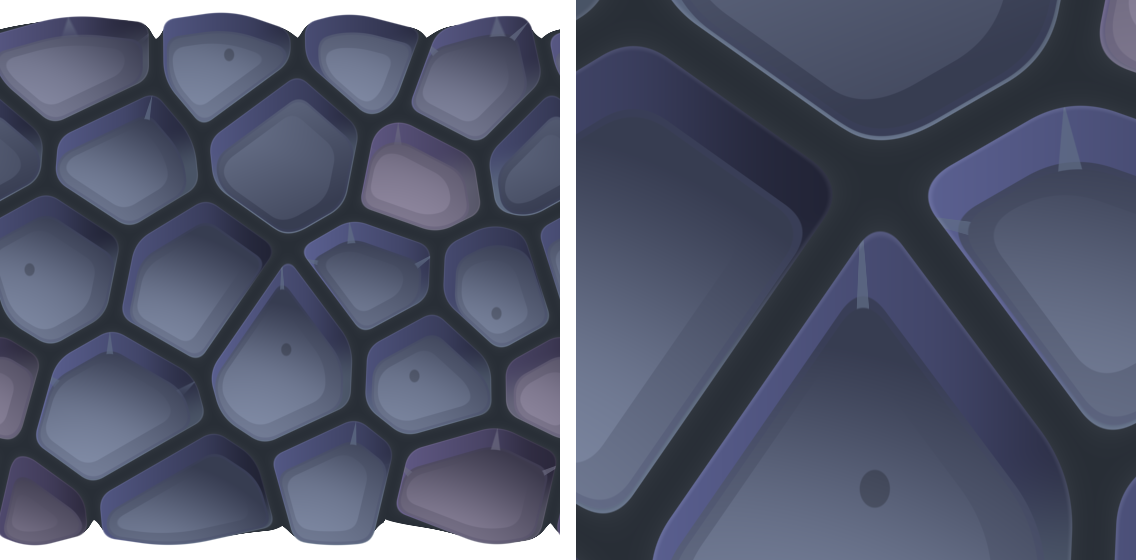
Left: the whole. Right: its middle third, enlarged.
This texture is drawn by a Shadertoy shader. Its source:

```glsl
// Draws a wall of bevelled blue-grey stones set in dark mortar on white.
#define COLUMNS 4.0
#define ROWS 5.0
#define JITTER 0.55
#define SIZE_SPREAD 0.017
#define GAP 0.013
#define ROUNDING 0.022
#define BEVEL 0.036
#define WALL_TOP 0.925
#define WALL_BOTTOM 0.075
#define ROOF_TILT 0.4

const vec3 MORTAR = vec3(0.155, 0.178, 0.21);
const vec3 NAVY = vec3(0.25, 0.265, 0.40);
const vec3 SHADOW = vec3(0.20, 0.22, 0.30);
const vec3 LIGHT = vec3(0.53, 0.575, 0.68);
const vec3 RIM = vec3(0.36, 0.41, 0.50);
const vec3 WARM = vec3(1.10, 0.96, 0.95);

// Hash that wraps sideways, so the wall repeats.
vec3 hash3(vec2 c) {
    c.x = mod(c.x, COLUMNS);
    vec3 q = vec3(dot(c, vec2(127.1, 311.7)), dot(c, vec2(269.5, 183.3)), dot(c, vec2(419.2, 371.9)));
    return fract(sin(q) * 43758.5);
}

float smoothMin(float a, float b, float k) {
    float h = max(k - abs(a - b), 0.0) / k;
    return min(a, b) - 0.25 * h * h * k;
}

// Stone centre in xy, size weight in z.
vec3 stoneSeed(vec2 c) {
    vec3 h = hash3(c);
    vec2 centre = c + 0.5 + vec2(0.5 * mod(c.y, 2.0), 0.0) + JITTER * (h.xy - 0.5);
    return vec3(centre / vec2(COLUMNS, ROWS), SIZE_SPREAD * h.z);
}

bool inWall(vec2 c) { return c.y > -0.5 && c.y < ROWS - 0.5; }

// Inside distances to the outline, front face and inner facet of one stone.
struct Stone { float edge, face, inner, first, second; };

void addSide(inout Stone s, float d, vec2 normal, vec2 up) {
    d -= GAP;
    float facing = dot(normal, up);
    float bevel = BEVEL * mix(0.17, 1.0, smoothstep(-0.2, 0.9, facing));
    float inset = BEVEL * (0.48 + 0.3 * dot(normal, vec2(up.y, -up.x)));
    float v = d - bevel;
    s.edge = smoothMin(s.edge, d, ROUNDING);
    s.face = smoothMin(s.face, v, ROUNDING);
    s.inner = smoothMin(s.inner, v - inset, ROUNDING);
    s.second = min(s.second, max(s.first, v));
    s.first = min(s.first, v);
}

vec3 shadeStone(Stone s, vec2 q, vec3 h, float px) {
    // Dark upper bevel and paler lower rim
    vec3 navy = NAVY * (0.85 + 0.3 * h.x - 0.22 * q.x);
    vec3 col = mix(RIM, navy, smoothstep(-0.65, 0.25, q.y - 0.3 * q.x));
    col *= 1.0 - 0.2 * smoothstep(0.2, 1.2, q.x);

    // Front face, lit from the lower left; a few stones darken downward
    float lit = 0.44 - 0.30 * q.y - 0.12 * q.x - 0.07 * dot(q, q);
    if (h.y < 0.25) lit = 0.32 + 0.20 * q.y - 0.08 * q.x;
    lit = clamp(lit + 0.14 * (h.z - 0.5), 0.05, 1.0);
    vec3 face = mix(SHADOW, LIGHT, lit);
    col = mix(col, mix(face, NAVY, 0.25), smoothstep(-px, px, s.face + 0.004));
    col = mix(col, face, smoothstep(-px, px, s.face));

    // Inner facet, stronger toward the light
    vec3 facet = mix(SHADOW, LIGHT, min(lit + 0.17, 1.0));
    float fade = smoothstep(0.9, -0.5, q.y + 0.4 * q.x);
    col = mix(col, facet, fade * smoothstep(-px, px, s.inner));

    // Pale creases running up from the face corners
    float taper = 0.006 * clamp(1.0 + s.face / BEVEL, 0.0, 1.0);
    float crease = 1.0 - smoothstep(taper - px, taper + px, s.second - s.first);
    crease *= smoothstep(px, -px, s.face) * smoothstep(0.15, 0.6, q.y) * step(0.5, h.x);
    col = mix(col, RIM * 1.05, 0.7 * crease);

    // Occasional chipped hollow
    float chip = length((q - 0.8 * (h.zx - 0.5)) * vec2(1.0, 0.8)) - 0.09;
    col *= 1.0 - 0.22 * step(0.8, h.y) * smoothstep(12.0 * px, -12.0 * px, chip);

    // Thin lit outline and per-stone warmth
    col += 0.06 * (1.0 - smoothstep(0.0, 0.003, s.edge));
    return col * mix(vec3(1.0), WARM, smoothstep(0.62, 0.8, h.z));
}

void mainImage(out vec4 fragColor, in vec2 fragCoord) {
    vec2 p = fragCoord / iResolution.y;
    float px = 0.8 / iResolution.y;
    vec2 base = floor(p * vec2(COLUMNS, ROWS));

    // Owning stone: weighted cellular noise
    vec2 owner = base;
    float nearest = 1e3;
    for (int j = -2; j <= 2; j++)
    for (int i = -2; i <= 2; i++) {
        vec2 c = base + vec2(i, j);
        vec3 o = stoneSeed(c);
        float power = dot(p - o.xy, p - o.xy) - o.z;
        if (inWall(c) && power < nearest) { nearest = power; owner = c; }
    }

    // Sides shared with neighbouring stones
    vec3 me = stoneSeed(owner);
    vec3 h = hash3(owner + vec2(0.0, 17.0));
    float lean = 1.1 * (h.x - 0.5);
    vec2 up = vec2(sin(lean), cos(lean));
    Stone s = Stone(1.0, 1.0, 1.0, 1.0, 1.0);
    for (int j = -2; j <= 2; j++)
    for (int i = -2; i <= 2; i++) {
        vec2 c = owner + vec2(i, j);
        if (!inWall(c) || (i == 0 && j == 0)) continue;
        vec3 o = stoneSeed(c);
        vec2 away = o.xy - me.xy;
        float power = dot(p - o.xy, p - o.xy) - o.z;
        addSide(s, 0.5 * (power - nearest) / length(away), normalize(away), up);
    }

    // Sloping outer sides along the top and bottom of the wall
    for (int k = 0; k < 4; k++) {
        float side = k < 2 ? 1.0 : -1.0;
        float slope = ROOF_TILT * (mod(float(k), 2.0) < 0.5 ? h.y : -h.z);
        vec2 normal = normalize(vec2(slope, side));
        vec2 apex = vec2(me.x + 0.1 * (h.x - 0.5), 0.5 + side * (0.485 + 0.012 * h.y));
        addSide(s, dot(apex - p, normal), normal, up);
    }

    // Mortar with a faint glow, curving up where it meets a stone
    vec3 col = MORTAR + 0.035 * exp(min(s.edge, 0.0) / 0.006);
    float wave = 0.008 * sin(12.566 * p.x) + 0.006 * sin(31.416 * p.x + 1.0);
    float outside = max(p.y - WALL_TOP - wave, WALL_BOTTOM + wave - p.y);
    outside -= 0.03 * exp(min(s.edge, 0.0) / 0.012);
    col = mix(col, vec3(1.0), smoothstep(-px, px, outside));

    vec3 stone = shadeStone(s, (p - me.xy) / 0.1, h, px);
    col = mix(col, stone, smoothstep(-px, px, s.edge));
    fragColor = vec4(clamp(col, 0.0, 1.0), 1.0);
}
```
